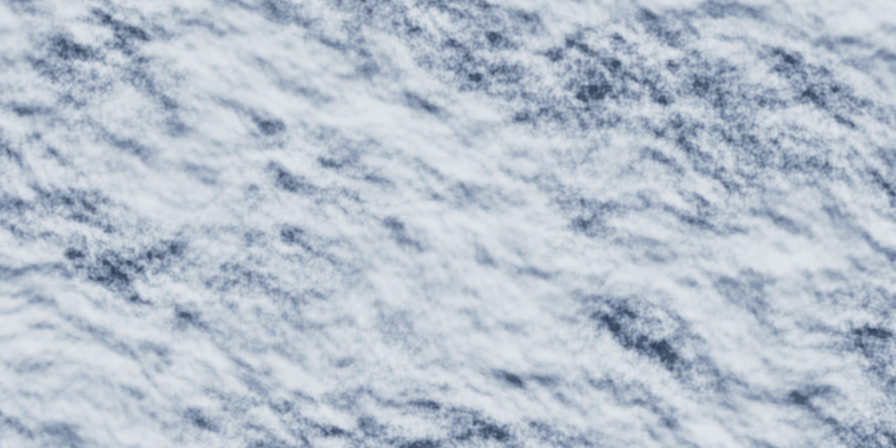
Reproduce this texture procedurally as a Shadertoy shader.

```glsl
// Wind-blown snow: soft drifted lumps lit from above, with blue crumbly hollows.
// Stretched gradient noise forms the relief; slope, depth and powder grain add up
// to one exposure value, which a ramp from shadow blue to snow white colours.

const vec2 WIND = vec2(0.906, -0.423);      // direction the drifts run in
const vec2 TO_LIGHT = vec2(0.25, 0.97);
const float WIND_STRETCH = 0.7;
const int TONES = 8;

vec2 hashDirection(vec2 cell) {
    vec3 h = fract(cell.xyx * vec3(0.1031, 0.1030, 0.0973));
    h += dot(h, h.yzx + 33.33);
    float angle = 6.2832 * fract((h.x + h.y) * h.z);
    return vec2(cos(angle), sin(angle));
}

float cornerSlope(vec2 cell, vec2 f, vec2 corner) {
    return dot(hashDirection(cell + corner), f - corner);
}

// Gradient noise, roughly -1 to 1
float noise(vec2 p) {
    vec2 cell = floor(p);
    vec2 f = p - cell;
    vec2 u = f * f * f * (f * (f * 6.0 - 15.0) + 10.0);
    float low = mix(cornerSlope(cell, f, vec2(0, 0)), cornerSlope(cell, f, vec2(1, 0)), u.x);
    float high = mix(cornerSlope(cell, f, vec2(0, 1)), cornerSlope(cell, f, vec2(1, 1)), u.x);
    return 1.6 * mix(low, high, u.y);
}

float fbm(vec2 p, int octaves, float gain) {
    float sum = 0.0, amplitude = 1.0;
    for (int i = 0; i < octaves; i++) {
        sum += amplitude * noise(p);
        p = p * 2.03 + vec2(17.3, 9.1);
        amplitude *= gain;
    }
    return sum;
}

// Coordinates along and across the wind, gently bent
vec2 driftSpace(vec2 p) {
    vec2 bend = vec2(noise(p * 3.1 + 40.0), noise(p * 3.1 + 71.0));
    p += 0.03 * bend;
    vec2 across = vec2(-WIND.y, WIND.x);
    return vec2(dot(p, WIND) * WIND_STRETCH, dot(p, across)) + 20.0;
}

float snowHeight(vec2 p) {
    return fbm(driftSpace(p) * 10.5, 4, 0.45);
}

// Colour ramp over exposure, from deep shadow to lit crest
vec3 snowColor(float exposure) {
    vec3 tones[TONES] = vec3[TONES](
        vec3(0.20, 0.26, 0.36), vec3(0.31, 0.37, 0.46), vec3(0.46, 0.52, 0.62),
        vec3(0.56, 0.62, 0.71), vec3(0.66, 0.71, 0.77), vec3(0.75, 0.79, 0.83),
        vec3(0.83, 0.85, 0.88), vec3(0.87, 0.89, 0.91));
    float levels[TONES] = float[TONES](-3.5, -2.4, -1.7, -1.13, -0.57, 0.08, 1.0, 2.2);
    vec3 color = tones[0];
    for (int i = 1; i < TONES; i++) {
        float t = clamp((exposure - levels[i - 1]) / (levels[i] - levels[i - 1]), 0.0, 1.0);
        color = mix(color, tones[i], t);
    }
    return color;
}

void mainImage(out vec4 fragColor, in vec2 fragCoord) {
    vec2 uv = fragCoord / iResolution.xy;
    vec2 p = fragCoord / iResolution.y;
    vec2 drift = driftSpace(p);

    // Relief: slopes facing the light are bright, low ground is dim
    float height = snowHeight(p);
    float facing = height - snowHeight(p + 0.016 * TO_LIGHT);

    // Broad blue hollows, and small dents that are deepest inside them
    float crest = fbm(drift * 2.6 + 5.0, 3, 0.5);
    float hollow = smoothstep(-0.5, 0.6, -crest);
    float dent = smoothstep(0.3, 0.85, noise(drift * 14.0 + 33.0));

    // Powder grain shows mostly in the hollows
    float grain = fbm(p * 55.0, 2, 0.8) * mix(0.22, 0.85, hollow);

    vec2 fromCenter = uv - vec2(0.43, 0.46);
    float vignette = dot(fromCenter, fromCenter);

    float exposure = 0.22 + 2.7 * facing + 0.5 * height + 0.95 * crest
        - dent * mix(0.7, 1.6, hollow) + grain - vignette;
    fragColor = vec4(snowColor(exposure), 1.0);
}
```
